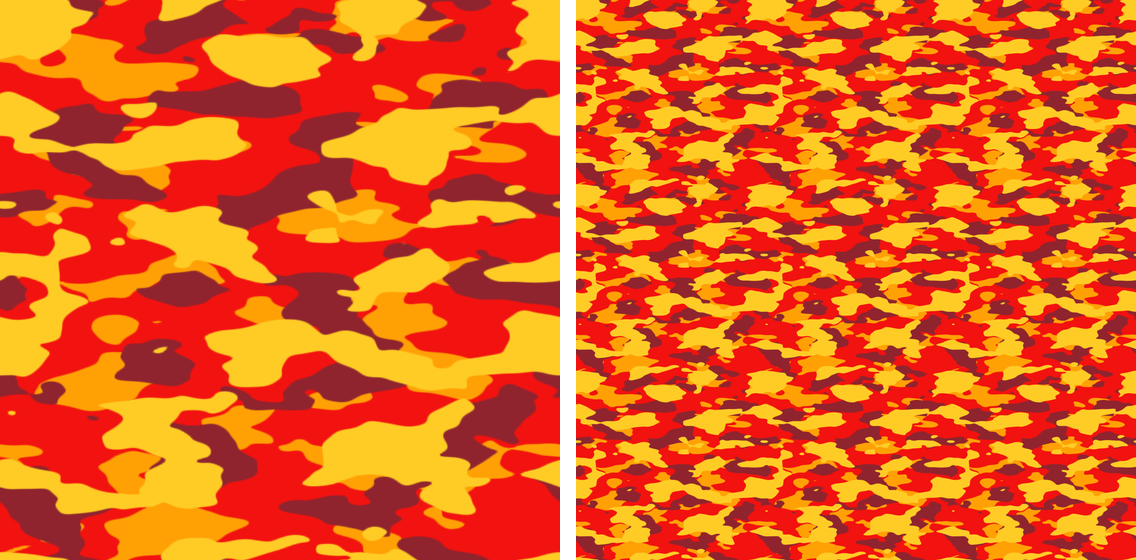
Left: one tile. Right: repeated 3 by 3.
Give the GLSL for this pattern, as a Shadertoy shader.

```glsl
// Camouflage of wide, ragged blotches in red, orange, maroon and yellow.
// Each layer is a sum of sines with whole wave counts, so it tiles; its
// unit variance lets a fixed threshold set the share of the area it covers.

const float TAU = 6.2831853;

const vec3 RED    = vec3(0.95, 0.07, 0.06);
const vec3 ORANGE = vec3(1.00, 0.63, 0.02);
const vec3 MAROON = vec3(0.56, 0.14, 0.18);
const vec3 YELLOW = vec3(1.00, 0.80, 0.15);

// Thresholds in standard deviations: higher means less coverage.
const float ORANGE_LEVEL = 0.73;
const float MAROON_LEVEL = 0.62;
const float YELLOW_LEVEL = 0.55;

const int   WAVES      = 40;               // sines per layer
const vec2  BASE_WAVES = vec2(2.3, 5.2);   // coarsest repeats across and up
const float OCTAVES    = 3.0;              // range of detail
const float FALLOFF    = 1.2;              // how fast fine detail fades
const float WARP       = 0.008;            // sideways raggedness
const float SOFTNESS   = 1.0;              // edge half width in pixel steps

float hash(float n) {
    return fract(sin(n * 91.73) * 4758.54);
}

// Sideways shear that frays blotches into horizontal tongues; wraps at 1.
vec2 fray(vec2 p, float seed) {
    float sway = sin(TAU * (9.0 * p.y + 2.0 * p.x) + seed)
               + sin(TAU * (14.0 * p.y - 3.0 * p.x) + 2.0 * seed);
    return p + vec2(WARP * sway, 0.0);
}

// Tiling random field with zero mean and unit variance.
float blotchField(vec2 p, float seed) {
    float sum = 0.0, power = 0.0;
    for (int i = 0; i < WAVES; i++) {
        float n = float(i);
        float scale = exp2(OCTAVES * n / float(WAVES - 1));
        float angle = 0.5 * TAU * fract(n * 0.618 + hash(seed));
        vec2 waves = round(scale * BASE_WAVES * vec2(cos(angle), sin(angle)));
        float amplitude = pow(scale, -FALLOFF);
        float phase = hash(n + 1.0 + 57.0 * seed);
        sum += amplitude * sin(TAU * (dot(waves, p) + phase));
        power += 0.5 * amplitude * amplitude;
    }
    return sum * inversesqrt(power);
}

// Smooth mask of the area where the field exceeds the level.
float blotches(vec2 uv, float seed, float level) {
    float field = blotchField(fray(uv, seed), seed);
    float edge = SOFTNESS * fwidth(field) + 1e-4;
    return smoothstep(level - edge, level + edge, field);
}

void mainImage(out vec4 fragColor, in vec2 fragCoord) {
    vec2 uv = fragCoord / iResolution.xy;

    // Paint from the bottom layer to the top one.
    vec3 color = RED;
    color = mix(color, ORANGE, blotches(uv, 1.0, ORANGE_LEVEL));
    color = mix(color, MAROON, blotches(uv, 2.0, MAROON_LEVEL));
    color = mix(color, YELLOW, blotches(uv, 3.0, YELLOW_LEVEL));

    fragColor = vec4(color, 1.0);
}
```
